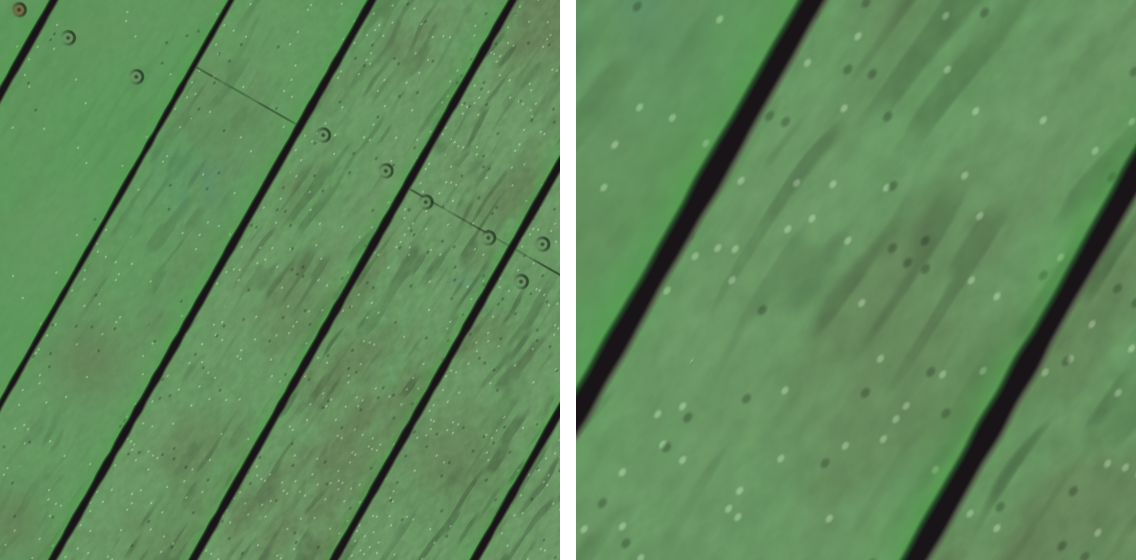
Left: the whole. Right: its middle third, enlarged.
Reproduce this texture procedurally as a WebGL 2 fragment shader.

```glsl
#version 300 es
precision highp float;
// Weathered green deck boards running diagonally, parted by dark gaps.
// Each pixel is turned into board coordinates (across, along); paint, wear,
// grain, butt joints and screws are then layered with noise and distances.

#define BOARD_SLOPE 0.571     // sideways run of a gap per unit of height
#define BOARD_PITCH 0.2513    // horizontal spacing of the gaps
#define FIRST_GAP 0.0938      // where the gap of board 0 meets the lower edge
#define WIDE_BOARD 1.26       // width of board -2 in pitches
#define GAP_HALF 0.0064
#define JOINT_ROW 0.938       // butt joint position along the boards
#define SCREW_RADIUS 0.0115
#define GRAIN 0.20
#define FLECKS 0.16

uniform vec2 u_resolution;
out vec4 outColor;

const vec3 FADED = vec3(0.425, 0.590, 0.400);
const vec3 FRESH = vec3(0.365, 0.595, 0.360);
const vec3 WORN = vec3(0.395, 0.500, 0.345);
const vec3 LIP = vec3(0.290, 0.640, 0.280);
const vec3 SHADOW_GREEN = vec3(0.10, 0.22, 0.12);
const vec3 GAP = vec3(0.095, 0.080, 0.090);
const vec3 BLUISH = vec3(0.34, 0.56, 0.46);
const vec3 RUST = vec3(0.47, 0.36, 0.23);

float hash(vec2 p) {
    vec3 q = fract(p.xyx * vec3(0.1031, 0.1030, 0.0973));
    q += dot(q, q.yzx + 33.33);
    return fract((q.x + q.y) * q.z);
}

float noise(vec2 p) {
    vec2 i = floor(p), f = fract(p);
    f = f * f * (3.0 - 2.0 * f);
    return mix(mix(hash(i), hash(i + vec2(1, 0)), f.x),
               mix(hash(i + vec2(0, 1)), hash(i + vec2(1, 1)), f.x), f.y);
}

float fbm(vec2 p) {
    float sum = 0.0, amp = 0.5;
    for (int i = 0; i < 4; i++) {
        sum += amp * noise(p);
        p = p * 2.03 + 17.7;
        amp *= 0.5;
    }
    return sum / 0.9375;
}

float blob(vec2 p, vec2 centre, float radius) {
    vec2 d = (p - centre) / radius;
    return exp(-dot(d, d));
}

// Small raised paint specks: one jittered dot in some of the cells.
float specks(vec2 p, float density) {
    vec2 cell = floor(p);
    vec2 centre = 0.3 + 0.4 * vec2(hash(cell + 3.1), hash(cell + 8.7));
    float on = step(1.0 - density, hash(cell + 21.0));
    return on * (1.0 - smoothstep(0.08, 0.30, length(fract(p) - centre)));
}

void main() {
    vec2 p = gl_FragCoord.xy / min(u_resolution.x, u_resolution.y);
    float soft = 0.0016 + 0.5 / min(u_resolution.x, u_resolution.y);

    // Board coordinates
    float tilt = inversesqrt(1.0 + BOARD_SLOPE * BOARD_SLOPE);
    float across = tilt * (p.x - BOARD_SLOPE * p.y);
    float along = tilt * (BOARD_SLOPE * p.x + p.y);
    float t = (across / tilt - FIRST_GAP) / BOARD_PITCH;
    bool wide = t < -1.0 && t > -1.0 - WIDE_BOARD;
    if (t <= -1.0 - WIDE_BOARD) t += WIDE_BOARD - 1.0;
    float board = wide ? -2.0 : floor(t);
    float f = wide ? (t + 1.0 + WIDE_BOARD) / WIDE_BOARD : fract(t);
    float width = (wide ? WIDE_BOARD : 1.0) * BOARD_PITCH * tilt;
    vec2 grainPos = vec2(across - 0.07 * along, along) + 0.37 * board;
    float wear = clamp(0.75 + 0.3 * board, 0.12, 1.0);

    // Paint, worn and tinted patches
    float patches = fbm(grainPos * vec2(9.0, 5.0));
    vec3 col = mix(FRESH, FADED, clamp(wear + 0.9 * (patches - 0.5), 0.0, 1.0));
    float worn = smoothstep(0.50, 0.78, fbm(grainPos * vec2(13.0, 6.0) + 40.0)) * wear;
    worn += blob(p, vec2(0.16, 0.36), 0.07) + blob(p, vec2(0.81, 0.18), 0.09);
    worn += blob(p, vec2(0.99, 0.94), 0.07) + blob(p, vec2(0.02, 0.07), 0.06);
    col = mix(col, WORN, 0.8 * clamp(worn, 0.0, 1.0));
    float blue = blob(p, vec2(0.35, 0.68), 0.07) + blob(p, vec2(0.83, 0.49), 0.025);
    col = mix(col, BLUISH, 0.5 * blue * noise(p * 40.0));

    // Grain streaks, fine mottling and light flecks
    float warp = 0.012 * noise(grainPos * 14.0);
    float streak = noise(vec2(grainPos.x + warp, grainPos.y) * vec2(105.0, 15.0));
    float cracked = smoothstep(0.35, 0.65, fbm(grainPos * vec2(8.0, 4.0) + 9.0)) * wear;
    col *= 1.0 - GRAIN * cracked * smoothstep(0.58, 0.88, streak);
    col *= 1.0 + (0.04 + 0.12 * wear) * (fbm(grainPos * vec2(130.0, 75.0)) - 0.5);
    float edgeWear = smoothstep(0.3, 0.0, f) * 0.12;
    float flecks = specks(grainPos * vec2(110.0, 75.0), 0.18 * wear * patches + edgeWear);
    col += FLECKS * flecks * vec3(1.0, 0.85, 0.95);
    col *= 1.0 - 0.22 * specks(grainPos * vec2(85.0, 60.0) + 50.0, 0.07 * wear);

    // Butt joints
    bool jointed = board == -1.0 || board > 0.5;
    float joint = 1.0 - smoothstep(0.0006, 0.0008 + soft, abs(along - JOINT_ROW));
    if (jointed) col *= 1.0 - 0.32 * joint * (0.4 + noise(p * 35.0));

    // Screws: two per row, a second row past the joint on board 2
    for (int i = 0; i < 4; i++) {
        bool second = i > 1;
        if (board == -1.0 || (second && board != 2.0)) continue;
        float row = second ? 0.970 : board < -1.0 ? 0.870 : 0.945 - 0.013 * board * board;
        float side = mix(0.20, wide ? 0.71 : 0.79, float(i % 2));
        vec2 q = vec2((f - side) * width, along - row);
        float d = length(q);
        float ring = 1.0 - smoothstep(0.0008, 0.0018 + soft, abs(d - SCREW_RADIUS));
        float head = 1.0 - smoothstep(SCREW_RADIUS - soft, SCREW_RADIUS + soft, d);
        float light = clamp(0.6 + 0.4 * (q.x + q.y) / max(d, 0.001), 0.0, 1.0);
        col = mix(col, board < -2.0 ? RUST : FADED * 0.96, head * 0.7);
        col *= 1.0 - 0.5 * ring * light;
        col *= 1.0 - 0.45 * (1.0 - smoothstep(0.001, 0.003 + soft, d));
    }

    // Gaps: bright lip and green shadow on the left, soft shade on the right
    float s = f > 0.5 ? (f - 1.0) * width : f * width;
    float gapIndex = board + step(0.5, f);
    float halfGap = GAP_HALF * (gapIndex == -1.0 ? 0.68 : 1.0);
    halfGap += 0.0016 * (noise(vec2(along * 45.0, gapIndex * 7.0)) - 0.5);
    float outside = abs(s) - halfGap;
    float lip = exp(-max(outside, 0.0) / 0.011) * (s < 0.0 ? 0.75 : 0.15);
    col = mix(col, LIP, lip * (0.6 + 0.4 * noise(p * 60.0)));
    float rim = 1.0 - smoothstep(0.0, 0.0035, outside);
    col = mix(col, s < 0.0 ? SHADOW_GREEN : vec3(0.32, 0.34, 0.28), 0.8 * rim);
    col = mix(col, GAP, 1.0 - smoothstep(-soft, soft, outside + 0.0008));

    outColor = vec4(clamp(col, 0.0, 1.0), 1.0);
}
```
